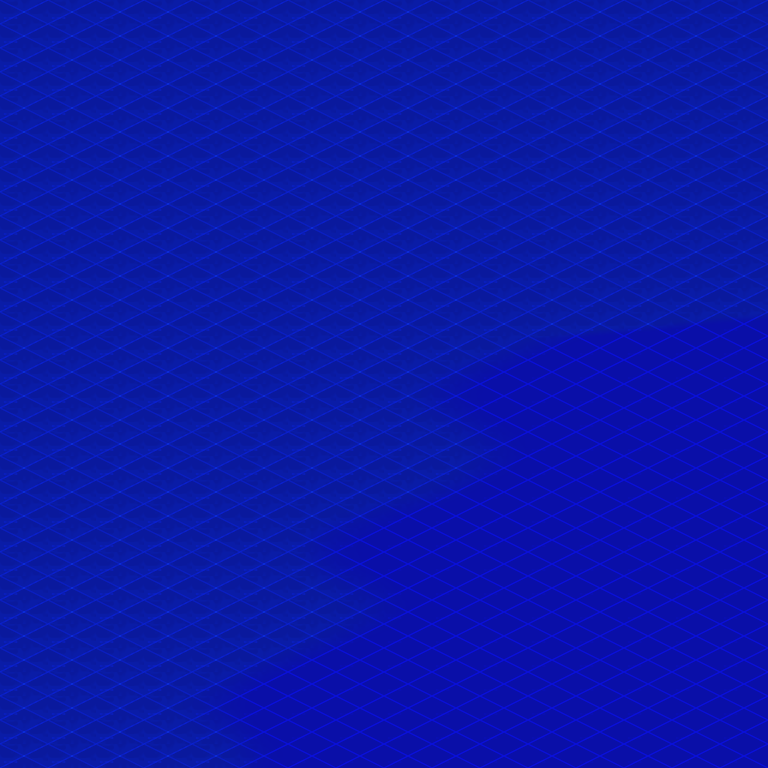
A Shadertoy shader for this pattern:

```glsl
// Deep blue lattice of flat diamonds with crisp threads and a scalloped violet-blue zone
#define REPEATS vec2(16.0, 32.0)
#define LINE_HALF 0.0009
#define EDGE_PIXELS 0.35
#define KNOT_RADIUS 0.0016
#define DASH_SIZE vec2(0.0090, 0.0011)
#define ZONE_SOFTNESS 0.060
#define NAVY vec3(0.040, 0.098, 0.615)
#define NAVY_LIGHT vec3(0.040, 0.110, 0.655)
#define ULTRAMARINE vec3(0.040, 0.058, 0.658)
#define NAVY_THREAD vec3(0.040, 0.125, 0.810)
#define ULTRA_THREAD vec3(0.040, 0.062, 0.880)

const vec3 KNOT_COLOR = vec3(0.05, 0.22, 0.90);
const float TAU = 6.2831853;

float hash(vec2 p) {
    vec3 q = fract(p.xyx * 0.1031);
    q += dot(q, q.yzx + 33.33);
    return fract((q.x + q.y) * q.z);
}

float noise(vec2 p) {
    vec2 i = floor(p), f = fract(p);
    f = f * f * (3.0 - 2.0 * f);
    return mix(mix(hash(i), hash(i + vec2(1, 0)), f.x),
               mix(hash(i + vec2(0, 1)), hash(i + vec2(1, 1)), f.x), f.y);
}

// Coverage of a shape from its signed distance
float fill(float d, float pixel) {
    return 1.0 - smoothstep(-EDGE_PIXELS * pixel, EDGE_PIXELS * pixel, d);
}

// Canvas distance to the nearest integer value of a lattice coordinate
float gridDistance(float t) {
    return abs(fract(t + 0.5) - 0.5) / length(REPEATS);
}

float boxDistance(vec2 p, vec2 size) {
    vec2 d = abs(p) - size;
    return length(max(d, 0.0)) + min(max(d.x, d.y), 0.0);
}

// Scalloped border: 0 at upper left, 1 at lower right
float zoneMask(vec2 uv) {
    float border = 0.27 + 0.75 * uv.y - 0.06 * cos(TAU * (uv.y - 0.095) / 0.2);
    border += 8.0 * max(uv.y - 0.56, 0.0) + 0.03 * (noise(uv * 14.0) - 0.5);
    return smoothstep(-ZONE_SOFTNESS, ZONE_SOFTNESS, uv.x - border);
}

void mainImage(out vec4 fragColor, in vec2 fragCoord) {
    vec2 uv = fragCoord / iResolution.xy;
    float pixel = 1.0 / iResolution.y;
    vec2 p = uv * REPEATS;
    vec2 inCell = fract(p);
    float rise = p.y - p.x, fall = p.y + p.x;
    float zone = zoneMask(uv);

    // Diamond faces, lighter toward their lower corner, with a fine weave
    float shade = 1.0 - 0.5 * (fract(rise) + fract(fall));
    shade += 0.6 * (noise(inCell * vec2(12.0, 6.0)) - 0.5);
    vec3 face = mix(NAVY, NAVY_LIGHT, smoothstep(0.45, 0.75, shade));
    vec3 color = mix(face, ULTRAMARINE, zone);

    // Crossing threads, the rising ones slightly stronger
    vec3 thread = mix(NAVY_THREAD, ULTRA_THREAD, zone);
    float dots = 0.85 + 0.15 * cos(TAU * 8.0 * p.x);
    float rising = fill(gridDistance(rise) - LINE_HALF, pixel) * mix(dots, 0.85, zone);
    float falling = fill(gridDistance(fall) - LINE_HALF, pixel) * mix(0.65, 0.8, zone);
    color = mix(color, thread, max(rising, falling));

    // Short broken dash across the middle of one edge per repeat
    vec2 fromDash = (inCell - vec2(0.22, 0.25)) / REPEATS;
    float broken = 0.6 + 0.4 * cos(TAU * fromDash.x / 0.0075);
    float dash = fill(boxDistance(fromDash, DASH_SIZE), pixel) * broken;
    color = mix(color, thread, 0.55 * dash * (1.0 - 0.7 * zone));

    // Small bright knots at the centred crossings
    float knot = fill(length((inCell - 0.5) / REPEATS) - KNOT_RADIUS, pixel);
    color = mix(color, KNOT_COLOR, 0.5 * knot * (1.0 - zone));

    fragColor = vec4(color, 1.0);
}
```
